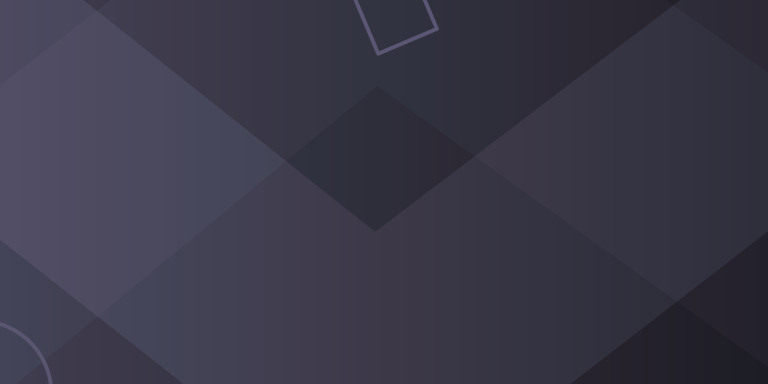
Reproduce this background procedurally as a WebGL 1 fragment shader.

```glsl
precision highp float;

uniform vec2 u_resolution;

// Horizontal base gradient
const vec3 BASE_LEFT = vec3(0.250, 0.243, 0.318);
const vec3 BASE_MIDDLE = vec3(0.182, 0.177, 0.225);
const vec3 BASE_RIGHT = vec3(0.120, 0.110, 0.145);

// Light added by each translucent band
const vec3 VALLEY_LIGHT = vec3(0.050, 0.048, 0.061);
const vec3 RIDGE_LIGHT = vec3(0.018, 0.020, 0.024);

// Band edges: apex position, then rise per unit on the left and right
const vec2 VALLEY_TOP = vec2(0.977, 0.396);
const vec2 VALLEY_TOP_RISE = vec2(0.795, 0.760);
const vec2 VALLEY_BOTTOM = vec2(0.977, -0.393);
const vec2 VALLEY_BOTTOM_RISE = vec2(0.787, 0.773);
const vec2 RIDGE_TOP = vec2(0.982, 1.534);
const vec2 RIDGE_TOP_RISE = vec2(-0.770, -0.710);
const vec2 RIDGE_BOTTOM = vec2(0.982, 0.776);
const vec2 RIDGE_BOTTOM_RISE = vec2(-0.825, -0.719);

// Outlined shapes
const vec3 LINE_COLOR = vec3(0.375, 0.355, 0.475);
const float LINE_HALF_WIDTH = 0.0050;
const vec2 SQUARE_CENTER = vec2(1.029, 0.969);
const float SQUARE_HALF_SIDE = 0.083;
const float SQUARE_ANGLE = 0.4005;
const vec2 RING_CENTER = vec2(-0.057, -0.026);
const float RING_RADIUS = 0.191;
const float RING_OPACITY = 0.8;
const float SQUARE_OPACITY = 0.9;

// Faint warm and cool alternation across the tones
const vec3 TINT = vec3(0.005, -0.004, -0.003);
const float TINT_PERIOD = 0.077;
const float TINT_PEAK = 0.235;
const float TAU = 6.28319;

// Coverage below a bent line; positive rise makes a V
float below(vec2 p, vec2 apex, vec2 rise, float pixel) {
  float dx = p.x - apex.x;
  float slope = dx < 0.0 ? rise.x : rise.y;
  float dist = (p.y - apex.y - abs(dx) * slope) / sqrt(1.0 + slope * slope);
  return 1.0 - smoothstep(-pixel, pixel, dist);
}

float boxDistance(vec2 p, float halfSide) {
  vec2 d = abs(p) - halfSide;
  return length(max(d, 0.0)) + min(max(d.x, d.y), 0.0);
}

float outline(float dist, float pixel) {
  return 1.0 - smoothstep(-pixel, pixel, abs(dist) - LINE_HALF_WIDTH);
}

vec3 baseGradient(float t) {
  vec3 leftHalf = mix(BASE_LEFT, BASE_MIDDLE, clamp(t * 2.0, 0.0, 1.0));
  return mix(leftHalf, BASE_RIGHT, clamp(t * 2.0 - 1.0, 0.0, 1.0));
}

void main() {
  vec2 uv = gl_FragCoord.xy / u_resolution;
  vec2 p = uv * vec2(2.0, 1.0);
  float pixel = 0.7 / u_resolution.y;

  // Crossing translucent bands
  float valley = below(p, VALLEY_TOP, VALLEY_TOP_RISE, pixel)
    * (1.0 - below(p, VALLEY_BOTTOM, VALLEY_BOTTOM_RISE, pixel));
  float ridge = below(p, RIDGE_TOP, RIDGE_TOP_RISE, pixel)
    * (1.0 - below(p, RIDGE_BOTTOM, RIDGE_BOTTOM_RISE, pixel));
  vec3 color = baseGradient(uv.x) + valley * VALLEY_LIGHT + ridge * RIDGE_LIGHT;

  // Tonal tint
  color += TINT * cos((color.r - TINT_PEAK) * TAU / TINT_PERIOD);

  // Tilted square and corner ring
  float c = cos(SQUARE_ANGLE);
  float s = sin(SQUARE_ANGLE);
  vec2 q = p - SQUARE_CENTER;
  vec2 tilted = vec2(c * q.x + s * q.y, c * q.y - s * q.x);
  float square = outline(boxDistance(tilted, SQUARE_HALF_SIDE), pixel);
  float ring = outline(length(p - RING_CENTER) - RING_RADIUS, pixel);
  color = mix(color, LINE_COLOR, max(square * SQUARE_OPACITY, ring * RING_OPACITY));

  gl_FragColor = vec4(color, 1.0);
}
```
